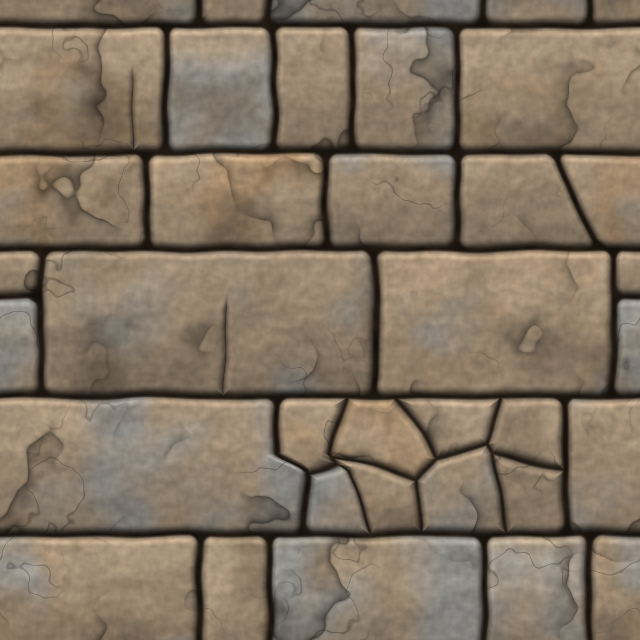
Write a Shadertoy shader that draws this texture.

```glsl
// Seamless wall of weathered sandstone blocks in five uneven courses.
// Joint positions give a rounded distance per block; one block is shattered
// into cells. Slope lighting, creases, stains and grain come from gradient noise.

#define JOINT_HALF vec2(0.0042, 0.0030)
#define CORNER 0.015
#define BEVEL 0.014
#define WOBBLE 0.008
#define SHIFT_Y 0.040
#define RELIEF 0.10
#define SANDSTONE vec3(0.595, 0.522, 0.435)
#define OCHRE vec3(0.570, 0.435, 0.285)
#define SLATE vec3(0.525, 0.545, 0.555)
#define UMBER vec3(0.400, 0.345, 0.285)
#define GROUT vec3(0.105, 0.080, 0.055)

// Course beds from the bottom up, upright joints and one fissure per course
const float BED[6] = float[6](0.0, 0.205, 0.421, 0.651, 0.802, 1.0);
const vec4 JOINT[5] = vec4[5](
    vec4(0.312, 0.421, 0.755, 0.921), vec4(0.455, 0.882, 0.882, 0.882),
    vec4(0.064, 0.586, 0.958, 0.958), vec4(0.229, 0.509, 0.715, 0.900),
    vec4(0.258, 0.428, 0.549, 0.714));
const float FISSURE[5] = float[5](-1.0, -1.0, 0.352, -1.0, 0.208);

vec2 hash2(vec2 p) {
    vec3 q = fract(p.xyx * vec3(0.1031, 0.1030, 0.0973));
    q += dot(q, q.yzx + 33.33);
    return fract((q.xx + q.yz) * q.zy);
}

float corner(vec2 cell, vec2 offset, vec2 f, float period) {
    float a = 6.2832 * hash2(mod(cell + offset, period) + 7.0).x;
    return dot(vec2(cos(a), sin(a)), f - offset);
}

// Gradient noise that wraps after "period" cells
float noise(vec2 p, float period) {
    vec2 i = floor(p), f = p - i;
    vec2 u = f * f * f * (f * (f * 6.0 - 15.0) + 10.0);
    return mix(mix(corner(i, vec2(0, 0), f, period), corner(i, vec2(1, 0), f, period), u.x),
               mix(corner(i, vec2(0, 1), f, period), corner(i, vec2(1, 1), f, period), u.x), u.y);
}

float fbm(vec2 uv, float period, vec2 offset, int octaves) {
    vec2 p = uv * period + offset;
    float sum = 0.0, amp = 1.0;
    for (int i = 0; i < octaves; i++) {
        sum += amp * noise(p, period);
        p *= 2.0; period *= 2.0; amp *= 0.5;
    }
    return sum;
}

// Seed of one fragment in a four by two grid of unit cells
vec2 shard(int i) {
    vec2 cell = vec2(i % 4, i / 4);
    return cell + 0.5 + 0.75 * (hash2(cell + 21.0) - 0.5);
}

// Distance to the border of the nearest fragment, and its index
float shatter(vec2 q, out int nearest) {
    float best = 1e3, border = 1e3;
    nearest = 0;
    for (int i = 0; i < 8; i++) {
        float d = distance(q, shard(i));
        if (d < best) { best = d; nearest = i; }
    }
    vec2 a = shard(nearest);
    for (int i = 0; i < 8; i++) {
        vec2 b = shard(i);
        if (i != nearest) border = min(border, dot(0.5 * (a + b) - q, normalize(b - a)));
    }
    return border;
}

// Depth inside a block (negative in the joints), its id and height in the course
float block(vec2 uv, out float id, out float rise) {
    vec2 p = uv + WOBBLE * vec2(noise(uv * 14.0, 14.0), 0.7 * noise(uv * 11.0 + 5.3, 11.0));
    p = fract(p + vec2(0.0, SHIFT_Y));
    int course = 0;
    for (int i = 1; i < 5; i++) if (p.y >= BED[i]) course = i;
    float low = BED[course], high = BED[course + 1];
    float mid = p.y - 0.5 * (low + high);

    // Leaning joint and stepped joint
    if (course == 3) p.x += 0.45 * mid * smoothstep(0.77, 0.86, p.x) * smoothstep(1.0, 0.94, p.x);
    if (course == 1) p.x += 0.023 * (2.0 * smoothstep(-0.012, 0.022, mid) - 1.0)
                          * smoothstep(0.30, 0.42, p.x) * smoothstep(0.65, 0.50, p.x);

    vec4 joints = JOINT[course];
    float left = joints.w - 1.0, right = joints.x + 1.0;
    int slot = 0;
    for (int i = 0; i < 4; i++) {
        if (p.x >= joints[i]) { left = joints[i]; slot++; }
        else right = min(right, joints[i]);
    }
    slot = slot % 4;
    id = float(course * 32 + slot);

    // The narrow block is two stacked stones
    if (course == 2 && slot == 0) {
        if (p.y > 0.577) { low = 0.577; id += 4.0; } else high = 0.577;
    }
    rise = (p.y - low) / (high - low);
    vec2 edge = min(p - vec2(left, low), vec2(right, high) - p) - JOINT_HALF;
    vec2 q = CORNER - edge;
    float d = CORNER - length(max(q, 0.0)) - min(max(q.x, q.y), 0.0);

    d = min(d, abs(p.x - FISSURE[course]) + 0.0005 + 0.03 * smoothstep(0.55, 0.9, rise));
    if (course == 1 && slot == 1) {
        int piece;
        vec2 cells = (p - vec2(left, low)) / vec2(right - left, high - low) * vec2(4.0, 2.0);
        d = min(d, 0.106 * shatter(cells, piece) - 0.0022);
        id += 8.0 + float(piece);
    }
    return d;
}

// Rounded rim plus a softly uneven face
float height(vec2 uv, float d, vec2 offset) {
    float rim = 1.0 - clamp(d / BEVEL, 0.0, 1.0);
    return BEVEL * (1.0 - rim * rim) + RELIEF * 0.16 * fbm(uv, 7.0, offset, 4);
}

void mainImage(out vec4 fragColor, in vec2 fragCoord) {
    vec2 uv = fragCoord / iResolution.xy;
    float pixel = 1.0 / iResolution.y;
    float id, rise, idUp, riseUp;
    float d = block(uv, id, rise);
    vec2 rnd = hash2(vec2(id, id * 0.7 + 3.0));
    vec2 offset = floor(rnd * 40.0) + 0.37;

    // Light from above, slightly left
    vec2 toLight = 0.002 * normalize(vec2(-0.25, 1.0));
    float slope = (height(uv, d, offset)
                 - height(uv + toLight, block(uv + toLight, idUp, riseUp), offset)) / 0.002;

    // Stains and tone of each block
    float blotch = fbm(uv, 5.0, offset + 9.0, 4);
    float cool = smoothstep(0.05, 0.60, fbm(uv, 4.0, offset + 17.0, 3) + 0.7 * (rnd.x - 0.45));
    float warm = smoothstep(0.05, 0.65, fbm(uv, 4.0, offset + 29.0, 4) + 0.5 * (rnd.y - 0.45));
    vec3 col = mix(SANDSTONE, OCHRE, 0.6 * warm);
    col = mix(col, SLATE, 0.75 * cool);
    col = mix(col, UMBER, 0.55 * smoothstep(0.10, 0.70, blotch));
    col *= (0.94 + 0.12 * rnd.y) * mix(0.89, 1.09, smoothstep(0.0, 0.9, rise));

    // Creases: sharp on one side, a soft shadow on the other
    float fold = fbm(uv, 4.0, offset + 3.0, 4);
    float presence = smoothstep(-0.02, 0.30, noise(uv * 6.0 + offset, 6.0));
    float crease = presence * exp(-abs(fold) / (fold > 0.0 ? 0.012 : 0.075));
    float vein = smoothstep(0.025, 0.0, abs(fbm(uv, 6.0, offset + 13.0, 4)))
               * smoothstep(0.0, 0.3, noise(uv * 5.0 + offset + 2.6, 5.0));
    col *= (1.0 - 0.46 * crease) * (1.0 - 0.22 * vein);

    // Relief, rim shade and grain
    col *= 1.0 + clamp(0.24 * slope, -0.38, 0.28);
    col *= mix(0.58, 1.0, smoothstep(-0.001, 0.010, d));
    col *= 1.0 + 0.10 * fbm(uv, 80.0, vec2(0.0), 2) + 0.05 * fbm(uv, 28.0, offset, 2);

    float face = smoothstep(-0.0015 - pixel, 0.0015 + pixel, d);
    vec3 joint = GROUT * (1.0 + 0.5 * noise(uv * 40.0, 40.0));
    fragColor = vec4(mix(joint, col, face), 1.0);
}
```
